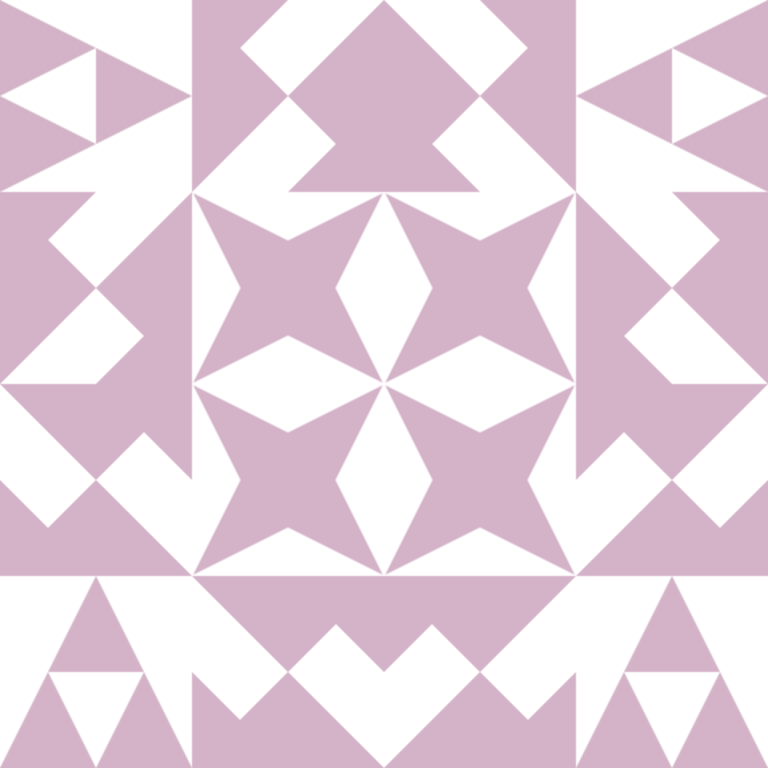
Give the GLSL for this pattern, as a Shadertoy shader.

```glsl
// Two-tone patchwork quilt block: four stars framed by folded bands and corner triangles.

const vec3 MAUVE = vec3(0.83, 0.70, 0.78);
const vec3 WHITE = vec3(1.0);
const float GRID = 4.0;          // patches per side
const float SOFTNESS = 0.003;    // edge blur as a share of the canvas
const int SAMPLES = 5;           // smoothing samples per axis
const float STAR_WAIST = 0.247;  // distance from star centre to its notches

// Patches take centred coordinates from -0.5 to 0.5, y pointing down.

// Four-pointed star reaching into the patch corners
bool starPatch(vec2 p) {
    vec2 a = abs(p);
    return a.y < STAR_WAIST + 0.5 * a.x && a.x < STAR_WAIST + 0.5 * a.y;
}

// Triangle pointing right with a smaller triangle cut out of its base
bool trianglePatch(vec2 p) {
    float h = 2.0 * abs(p.y);
    bool outer = h < 0.5 - p.x;
    bool hole = p.x < 0.0 && h < p.x + 0.5;
    return outer && !hole;
}

// Two white ribbons meeting at the patch centre, half-turn symmetric
bool ribbonPatch(vec2 p) {
    float across = p.x + p.y;
    float along = p.x - p.y;
    bool ribbon = abs(across) < 0.5 && across * along < 0.0;
    return !ribbon;
}

// Chooses the patch for a canvas position from 0 to 1
bool quilt(vec2 uv) {
    vec2 g = GRID * vec2(0.5 - abs(uv.x - 0.5), 1.0 - uv.y);
    vec2 cell = floor(g);
    vec2 p = g - cell - 0.5;

    bool innerColumn = cell.x > 0.5;
    bool innerRow = cell.y > 0.5 && cell.y < 2.5;
    if (innerColumn && innerRow) return starPatch(p);

    // The lower half uses quarter-turned patches
    if (cell.y > 1.5) p = vec2(-p.y, p.x);
    if (!innerColumn && !innerRow) return trianglePatch(p);
    return ribbonPatch(p);
}

void mainImage(out vec4 fragColor, in vec2 fragCoord) {
    vec2 uv = fragCoord / iResolution.xy;

    // Average a small square of samples to smooth every edge
    float cover = 0.0;
    for (int j = 0; j < SAMPLES; j++) {
        for (int i = 0; i < SAMPLES; i++) {
            vec2 offset = (vec2(i, j) + 0.5) / float(SAMPLES) - 0.5;
            vec2 spot = clamp(uv + offset * SOFTNESS, 0.0005, 0.9995);
            cover += quilt(spot) ? 1.0 : 0.0;
        }
    }
    cover /= float(SAMPLES * SAMPLES);

    fragColor = vec4(mix(WHITE, MAUVE, cover), 1.0);
}
```
